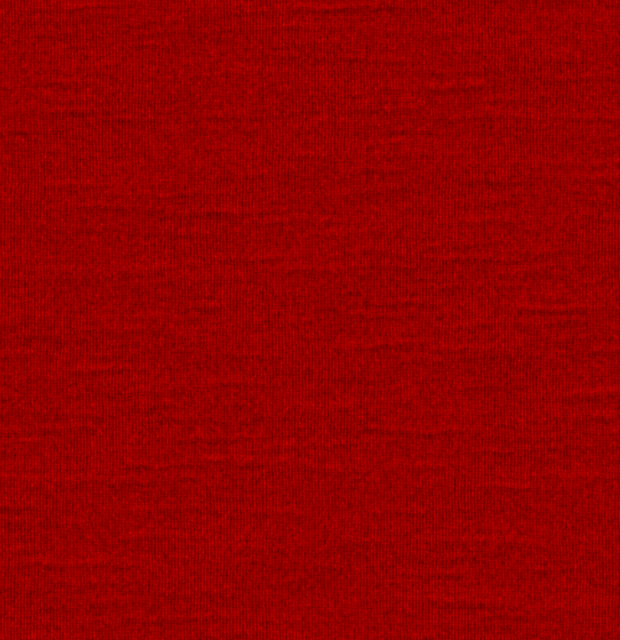
A WebGL 1 fragment shader for this texture:

```glsl
precision highp float;

uniform vec2 u_resolution;

const float TAU = 6.2831853;

// Colour, in red levels
const float BASE_RED = 0.578;
const float MIN_RED = 0.40;
const float MAX_RED = 0.82;

// Knit, in counts per canvas height
const float RIBS = 196.0;
const float ROWS = 203.0;
const vec2 GRAIN_CELLS = vec2(270.0, 215.0);

// Creases, as cell sizes in canvas heights
const vec2 LONG_CREASE = vec2(0.120, 0.019);
const vec2 SHORT_CREASE = vec2(0.050, 0.011);
const float CREASE_TILT = 0.6;

// Contrast of each part
const float RIB_DEPTH = 0.046;
const float LOOP_DEPTH = 0.030;
const float GRAIN_DEPTH = 0.105;
const float LONG_DEPTH = 0.058;
const float SHORT_DEPTH = 0.034;
const float BAND_DEPTH = 0.008;

vec3 hash3(vec2 cell) {
    vec3 h = fract(cell.xyx * vec3(0.1031, 0.1030, 0.0973));
    h += dot(h, h.yxz + 33.33);
    return fract((h.xxy + h.yzz) * h.zyx);
}

// Light and dark blobs, one scattered in each cell
float grain(vec2 p) {
    vec2 cell = floor(p);
    float sum = 0.0;
    for (int j = -1; j <= 1; j++) {
        for (int i = -1; i <= 1; i++) {
            vec2 id = cell + vec2(float(i), float(j));
            vec3 rnd = hash3(id + 17.0);
            vec2 d = p - id - rnd.xy;
            sum += (2.0 * rnd.z - 1.0) * exp(-4.0 * dot(d, d));
        }
    }
    return sum;
}

// Raised wisps: lit on the upper side, shaded on the lower side
float creases(vec2 p) {
    vec2 cell = floor(p);
    float sum = 0.0;
    for (int j = -1; j <= 1; j++) {
        for (int i = -1; i <= 1; i++) {
            vec2 id = cell + vec2(float(i), float(j));
            vec3 rnd = hash3(id + 71.0);
            vec2 d = p - id - rnd.xy;
            float tilt = CREASE_TILT * (fract(rnd.z * 13.7) - 0.3);
            d.y -= tilt * d.x;
            float slope = 6.6 * d.y * exp(-8.0 * d.y * d.y);
            sum += rnd.z * rnd.z * slope * exp(-5.0 * d.x * d.x);
        }
    }
    return sum;
}

// Slow layered sines that bend the cloth
vec2 sway(vec2 p) {
    float x = sin(p.y * 31.0 + 2.0 * sin(p.x * 9.0)) + 0.5 * sin(p.y * 83.0 + p.x * 37.0);
    float y = sin(p.x * 43.0 + 3.0 * sin(p.y * 17.0)) + 0.6 * sin(p.x * 97.0 - p.y * 61.0);
    return vec2(x, y) * vec2(0.0008, 0.0014);
}

// Vertical ribs crossed by V-shaped loops
float knit(vec2 p) {
    float rib = p.x * RIBS;
    float arm = abs(fract(rib) - 0.5);
    float ribWave = cos(TAU * rib);
    float loopWave = cos(TAU * (p.y * ROWS + arm));
    float patches = 1.0 + 0.3 * sin(p.x * 19.0 + 2.0 * sin(p.y * 13.0));
    return RIB_DEPTH * patches * ribWave + LOOP_DEPTH * loopWave;
}

void main() {
    vec2 uv = gl_FragCoord.xy / u_resolution.y;
    vec2 cloth = uv + sway(uv);

    float red = BASE_RED + knit(cloth);
    red += GRAIN_DEPTH * grain(uv * GRAIN_CELLS);
    red += LONG_DEPTH * creases(cloth / LONG_CREASE);

    // Short creases gather in loose horizontal bands
    float gather = 0.65 + 0.35 * sin(uv.y * 27.0 + 1.5 * sin(uv.x * 7.0));
    red += SHORT_DEPTH * gather * creases(cloth / SHORT_CREASE + 40.0);
    red += BAND_DEPTH * sin(uv.y * 53.0 + 2.0 * sin(uv.x * 5.0 + uv.y * 11.0));

    gl_FragColor = vec4(clamp(red, MIN_RED, MAX_RED), 0.0, 0.0, 1.0);
}
```
